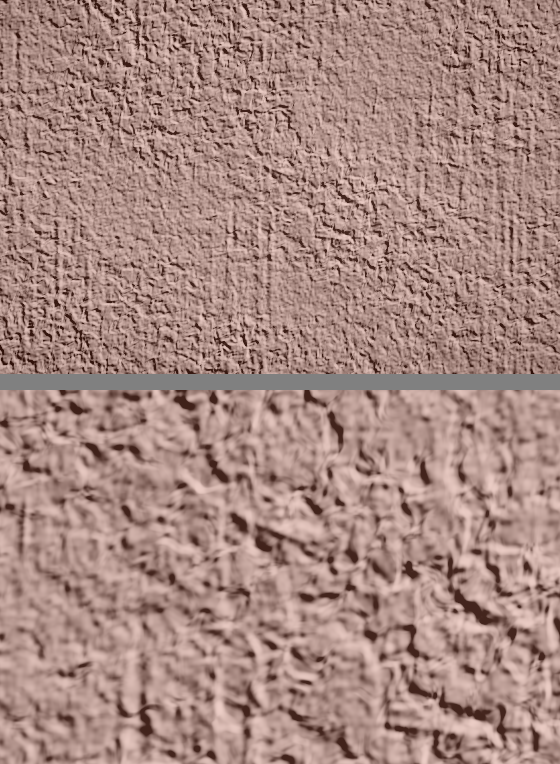
Top, the full canvas; bottom, a detail of the centre.
A Shadertoy shader for this texture:

```glsl
// Rough pink stucco wall, brushed vertically and raked by light from the upper right.

const vec2 LIGHT_STEP = vec2(0.0044, 0.0050);  // towards the light, in canvas heights
const vec3 PINK_SHIFT = vec3(0.0, 0.12, 0.15); // green and blue lie below red
const float DEEP_SHADOW = 0.23;
const int SCRATCHES = 9;

float hash(vec2 cell) {
    vec3 q = fract(vec3(cell.xyx) * 0.1031);
    q += dot(q, q.yzx + 33.33);
    return fract((q.x + q.y) * q.z);
}

float noise(vec2 p) {
    vec2 cell = floor(p);
    vec2 f = fract(p);
    f = f * f * (3.0 - 2.0 * f);
    float low = mix(hash(cell), hash(cell + vec2(1, 0)), f.x);
    float high = mix(hash(cell + vec2(0, 1)), hash(cell + vec2(1, 1)), f.x);
    return mix(low, high, f.y);
}

float fbm(vec2 p) {
    return 0.55 * noise(p) + 0.29 * noise(p * 2.1 + 17.0) + 0.16 * noise(p * 4.3 + 41.0);
}

// Plateau with crumbling holes; depth follows a slowly varying patch
float pits(vec2 p, vec2 frequency, vec2 patchFrequency, float seed) {
    float depth = smoothstep(0.32, 0.68, fbm(p * patchFrequency + seed));
    float holes = fbm(p * frequency + seed);
    return smoothstep(0.24, 0.56, holes) * mix(0.25, 1.0, depth);
}

// Thin wavering ridge, running from start along the given span
float scratch(vec2 p, vec2 start, vec2 span, float width) {
    vec2 toPoint = p - start;
    float along = clamp(dot(toPoint, span) / dot(span, span), 0.0, 1.0);
    float d = length(toPoint - span * along);
    return (1.0 - smoothstep(0.0, width, d)) * sin(3.14159 * along);
}

float scratches(vec2 p, float aspect) {
    vec2 bent = p + 0.03 * (vec2(noise(p * 9.0), noise(p * 9.0 + 50.0)) - 0.5);
    float ridge = 0.0;
    for (int i = 0; i < SCRATCHES; i++) {
        float id = float(i);
        vec2 start = vec2(hash(vec2(id, 3.0)) * aspect, hash(vec2(id, 7.0)));
        float size = mix(0.08, 0.24, hash(vec2(id, 11.0)));
        vec2 span = i % 3 == 0 ? vec2(size, -0.2 * size) : vec2(0.06 * size, size);
        ridge = max(ridge, scratch(bent, start, span, 0.006));
    }
    return ridge;
}

float wallHeight(vec2 p, float aspect) {
    vec2 warp = vec2(noise(p * 60.0 + 5.0), noise(p * 60.0 + 90.0)) - 0.5;
    vec2 rough = p + 0.011 * warp;

    // Sand grains
    float h = 1.9 * noise(rough * 105.0) + 1.15 * noise(p * 190.0 + 30.0);

    // Tall and wide torn holes
    h += 3.0 * pits(rough, vec2(64.0, 40.0), vec2(3.0, 2.5), 12.0);
    h += 2.7 * pits(rough, vec2(38.0, 56.0), vec2(3.0, 9.0), 64.0);

    // Vertical brush strokes
    float brushed = smoothstep(0.3, 0.65, noise(p * vec2(6.0, 3.5) + 23.0));
    vec2 strokePoint = p + vec2(0.003 * warp.x, 0.0);
    h += mix(0.9, 3.0, brushed) * noise(strokePoint * vec2(88.0, 8.0) + 8.0);

    // Trowel swells and scratches
    h += 1.4 * noise(rough * vec2(6.0, 26.0) + 71.0);
    return h + 1.2 * scratches(p, aspect);
}

// Lit slopes level off; slopes turned away sink softly to the deepest shadow
float shade(float slope) {
    float tone = 0.925 - 0.25 * exp(-0.5 * slope);
    float above = tone - DEEP_SHADOW;
    return DEEP_SHADOW + 0.5 * (above + sqrt(above * above + 0.003));
}

void mainImage(out vec4 fragColor, in vec2 fragCoord) {
    vec2 p = fragCoord / iResolution.y;
    float aspect = iResolution.x / iResolution.y;

    float slope = wallHeight(p, aspect) - wallHeight(p + LIGHT_STEP, aspect);
    float tone = shade(slope);

    // Darker corners and faint stains
    vec2 centred = fragCoord / iResolution.xy - 0.5;
    tone -= 0.17 * (dot(centred, centred) - 0.17);
    tone += 0.03 * (fbm(p * 4.0 + 35.0) - 0.5);

    fragColor = vec4(clamp(tone - PINK_SHIFT, 0.0, 1.0), 1.0);
}
```
